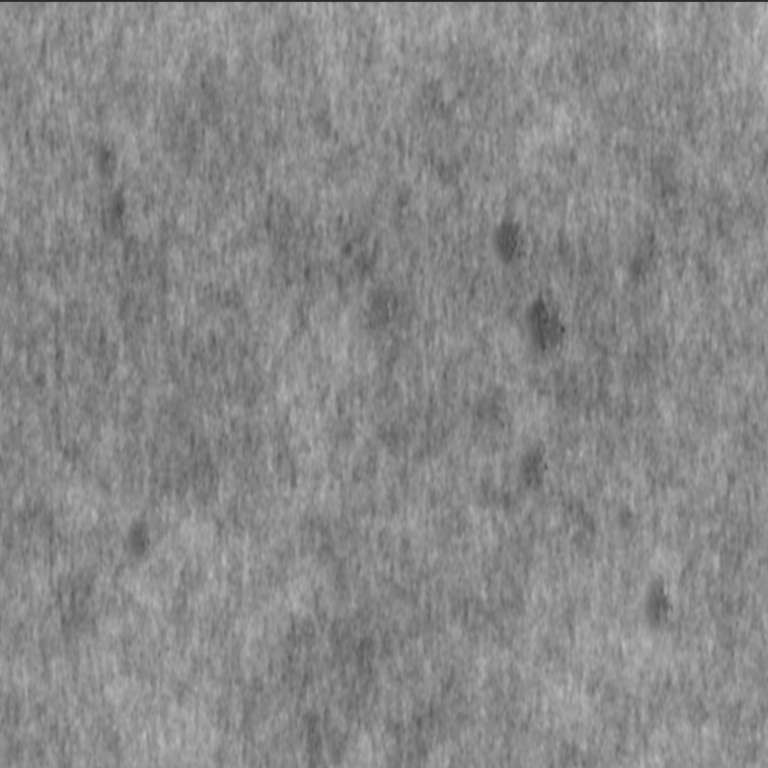
This texture is drawn by a WebGL 2 fragment shader. Its source:

```glsl
#version 300 es
precision highp float;
// Grey weathered surface: fine vertical grain, soft mottling and clusters of dark upright dabs.

uniform vec2 u_resolution;
out vec4 fragColor;

vec3 hash3(vec2 p) {
    vec3 q = fract(p.xyx * vec3(0.1031, 0.1030, 0.0973));
    q += dot(q, q.yxz + 33.33);
    return fract((q.xxy + q.yzz) * q.zyx);
}

// Cellular noise: one signed soft blob per jittered cell, centred on zero.
float blobNoise(vec2 p) {
    vec2 cell = floor(p);
    float sum = 0.0;
    for (int j = -1; j <= 1; j++) {
        for (int i = -1; i <= 1; i++) {
            vec2 id = cell + vec2(i, j);
            vec3 rnd = hash3(id);
            vec2 d = p - id - rnd.xy;
            float falloff = max(0.0, 1.0 - dot(d, d));
            sum += (rnd.z * 2.0 - 1.0) * falloff * falloff;
        }
    }
    return sum;
}

float softSpot(vec2 d, vec2 radius) {
    d /= radius;
    return exp(-dot(d, d));
}

// Returns darkness in x and paleness in y of the scattered clusters.
vec2 clusters(vec2 uv) {
    vec2 marks = vec2(0.0);
    for (int i = 0; i < 17; i++) {
        float n = float(i);
        vec3 rnd = hash3(vec2(n + 3.0, 71.0));
        // Even spread, crowded towards the right and kept off the top and bottom.
        vec2 spread = fract(0.5 + n * vec2(0.7549, 0.5698));
        vec2 center = vec2(0.04 + 0.92 * pow(spread.x, 0.6), 0.19 + 0.62 * spread.y);
        float strength = mix(0.22, 1.35, rnd.x * rnd.x);
        vec2 reach = mix(vec2(0.02, 0.03), vec2(0.055, 0.085), rnd.y);

        for (int k = 0; k < 4; k++) {
            vec3 dab = hash3(vec2(n * 5.0 + 11.0, float(k) * 7.0 + 29.0));
            vec2 radius = mix(vec2(0.006, 0.013), vec2(0.012, 0.028), dab.zx);
            vec2 d = uv - center - (dab.xy - 0.5) * reach;
            marks.x += strength * mix(0.5, 1.1, dab.z) * softSpot(d, radius);
        }
        // Every fourth cluster has a pale patch at its left.
        if (i % 4 == 1) {
            marks.y += softSpot(uv - center + vec2(0.05, 0.0), vec2(0.04, 0.045));
        }
    }
    return marks;
}

void main() {
    vec2 uv = gl_FragCoord.xy / u_resolution;

    // Broad tone, darker across the middle.
    float band = 2.0 * abs(uv.y - 0.47);
    float grey = 0.538 + 0.045 * (band * band - 0.34);

    // Mottling, from wide clouds to small smudges.
    grey += 0.046 * blobNoise(uv * vec2(7.0, 5.5) + 40.0);
    grey += 0.040 * blobNoise(uv * vec2(24.0, 17.0) + 90.0);
    grey += 0.034 * blobNoise(uv * vec2(60.0, 34.0) + 150.0);

    // Vertical fibres and fine grain.
    float fibre = blobNoise(uv * vec2(165.0, 52.0) + 210.0);
    float grain = blobNoise(uv * vec2(255.0, 135.0) + 330.0);
    grey += 0.056 * fibre + 0.046 * grain;

    // Dark dabs broken up by the fibres, and pale patches.
    vec2 marks = clusters(uv + vec2(0.003 * grain, 0.006 * fibre));
    float streaks = clamp(0.9 + 0.7 * fibre, 0.2, 1.5);
    grey -= 0.24 * (1.0 - exp(-marks.x * streaks));
    grey += 0.055 * min(marks.y, 1.0);

    // Thin dark line along the top edge.
    grey = mix(grey, 0.17, smoothstep(0.9965, 0.9985, uv.y));

    fragColor = vec4(vec3(grey), 1.0);
}
```
